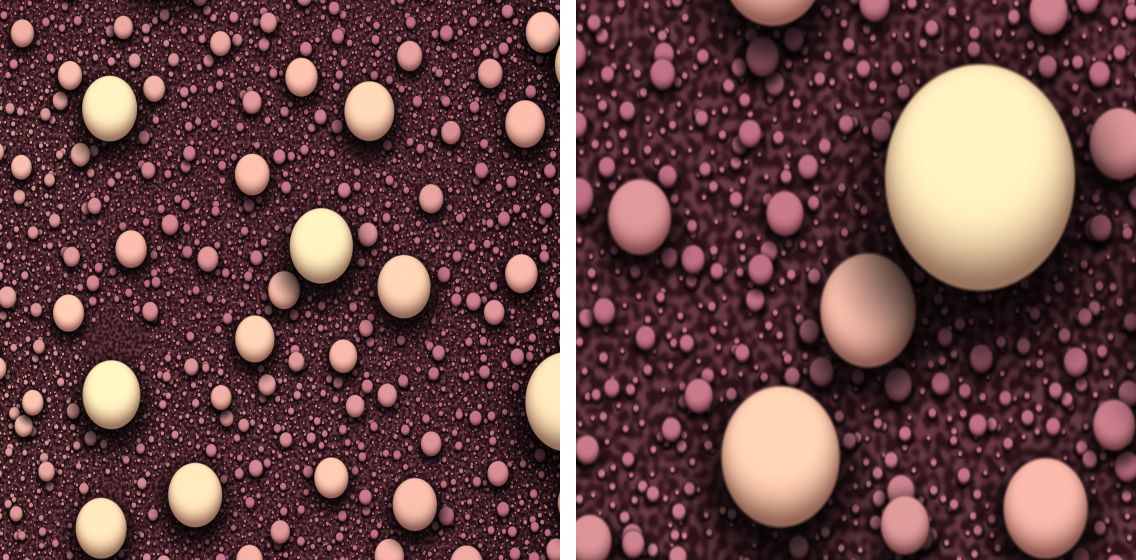
Left: the whole. Right: its middle third, enlarged.
A three.js fragment shader for this pattern:

```glsl
varying vec2 vUv;

const float LAYERS = 8.0;
const float SQUASH = 0.84;      // height scale that makes the tall beads round
const float EDGE = 0.0013;
const vec3 SOIL = vec3(0.18, 0.075, 0.092);
const vec3 MAUVE = vec3(0.41, 0.225, 0.26);
const vec3 ROSE = vec3(0.72, 0.42, 0.50);
const vec3 PEACH = vec3(0.98, 0.75, 0.67);
const vec3 CREAM = vec3(1.0, 0.95, 0.74);

vec3 hash3(vec2 p) {
  vec3 q = fract(p.xyx * vec3(0.1031, 0.1030, 0.0973));
  q += dot(q, q.yxz + 33.33);
  return fract((q.xxy + q.yzz) * q.zyx);
}

vec2 gradientAt(vec2 cell) {
  float a = 6.2832 * hash3(cell + 71.0).x;
  return vec2(cos(a), sin(a));
}

float gradientNoise(vec2 p) {
  vec2 i = floor(p), f = fract(p);
  vec2 u = f * f * f * (f * (f * 6.0 - 15.0) + 10.0);
  vec2 e = vec2(1.0, 0.0);
  float low = mix(dot(gradientAt(i), f), dot(gradientAt(i + e), f - e), u.x);
  float high = mix(dot(gradientAt(i + e.yx), f - e.yx),
                   dot(gradientAt(i + e.xx), f - e.xx), u.x);
  return mix(low, high, u.y);
}

mat2 turn(float a) {
  return mat2(cos(a), sin(a), -sin(a), cos(a));
}

float cellSize(float layer) {
  return 0.45 * pow(0.6, layer);
}

// Each layer is a jittered grid turned by its own angle
vec2 gridCell(vec2 p, float layer) {
  return floor(turn(-0.4 - 1.1 * layer) * p / cellSize(layer));
}

// Centre in xy, radius in z
vec3 beadAt(vec2 id, float layer) {
  vec3 h = hash3(id + 37.0 * layer + 150.0);
  float size = cellSize(layer);
  vec2 centre = turn(0.4 + 1.1 * layer) * (id + 0.5 + 0.6 * (h.xy - 0.5)) * size;
  return vec3(centre, size * mix(0.115, 0.19, h.z * h.z));
}

// True where a larger bead already takes the place
bool isCrowded(vec3 bead, float layer) {
  for (float big = 0.0; big < 3.0; big++) {
    if (big >= layer) break;
    vec2 home = gridCell(bead.xy, big);
    for (float y = -1.0; y <= 1.0; y++)
      for (float x = -1.0; x <= 1.0; x++) {
        vec3 other = beadAt(home + vec2(x, y), big);
        if (distance(bead.xy, other.xy) < other.z + bead.z * 1.1) return true;
      }
  }
  return false;
}

// Larger beads are warmer; the right side stays rosier
vec3 beadColour(vec3 bead) {
  float drift = 0.35 * gradientNoise(bead.xy * 3.0) - 0.35 * (bead.x - 0.4);
  float warm = clamp(smoothstep(0.003, 0.032, bead.z) + drift, 0.0, 1.0);
  float pale = clamp(smoothstep(0.022, 0.066, bead.z) + drift, 0.0, 1.0);
  return mix(mix(ROSE, PEACH, warm), CREAM, pale);
}

vec3 shadeBead(vec3 colour, vec2 n) {
  float z = sqrt(max(0.0, 1.0 - dot(n, n)));
  float light = dot(vec3(n, z), normalize(vec3(-0.05, 0.42, 0.9)));
  vec3 dim = colour * vec3(0.60, 0.50, 0.50);
  return mix(dim, colour * 1.05, smoothstep(-0.1, 0.85, light));
}

vec3 paintBead(vec3 under, vec2 p, vec3 bead) {
  vec2 d = p - bead.xy;
  float fall = length(d + vec2(0.0, 0.35 * bead.z)) / bead.z;
  under *= 1.0 - 0.82 * (1.0 - smoothstep(0.65, 1.85, fall));
  float cover = 1.0 - smoothstep(-EDGE, EDGE, length(d) - bead.z);
  return mix(under, shadeBead(beadColour(bead), d / bead.z), cover);
}

vec3 paintLayer(vec3 colour, vec2 p, float layer) {
  vec2 home = gridCell(p, layer);
  for (float y = -1.0; y <= 1.0; y++)
    for (float x = -1.0; x <= 1.0; x++) {
      vec3 bead = beadAt(home + vec2(x, y), layer);
      if (distance(p, bead.xy) < 2.3 * bead.z && !isCrowded(bead, layer))
        colour = paintBead(colour, p, bead);
    }
  return colour;
}

void main() {
  vec2 p = vUv * vec2(1.0, SQUASH);
  // Grainy ground, darker to the right
  float grain = smoothstep(-0.35, 0.45, gradientNoise(p * 170.0));
  vec3 colour = mix(SOIL, MAUVE, grain);
  colour *= 1.0 - 0.3 * smoothstep(0.75, 1.0, vUv.x);
  // Smallest beads first, so larger ones lie on top
  for (float i = 1.0; i <= LAYERS; i++)
    colour = paintLayer(colour, p, LAYERS - i);
  gl_FragColor = vec4(colour, 1.0);
}
```
